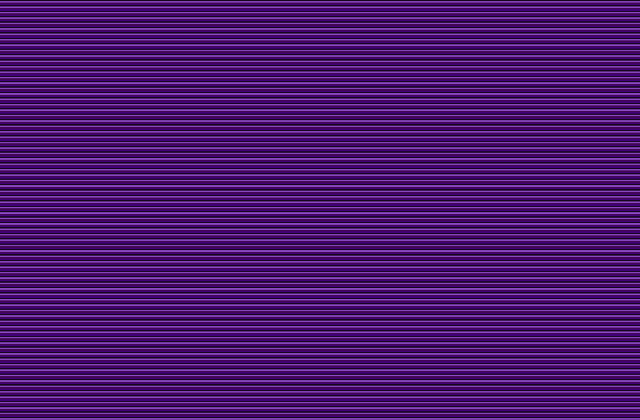
This pattern is drawn by a Shadertoy shader. Its source:

```glsl
float hash(vec2 p) {
    return fract(sin(dot(p, vec2(127.1, 311.7))) * 43758.5453);
}

// Softened step across a horizontal edge
float edge(float position, float phase, float softness) {
    return smoothstep(position - softness, position + softness, phase);
}

void mainImage(out vec4 fragColor, in vec2 fragCoord) {
    vec2 uv = fragCoord / iResolution.xy;

    // Stripe index and phase, counted downward from the top
    float y = (1.0 - uv.y) * 77.54 - 0.07;
    float row = floor(y);
    float phase = y - row;

    // Highlight brightness varies slightly from stripe to stripe
    vec3 highlight = vec3(0.53, 0.28, 0.75) * (0.95 + 0.1 * hash(vec2(row, 3.0)));
    vec3 plum = vec3(0.26, 0.025, 0.33);
    vec3 indigo = vec3(0.26, 0.0, 0.48);
    vec3 gap = vec3(0.085, 0.018, 0.11);

    // Bands from top to bottom: gap, highlight, plum, indigo, gap
    vec3 color = mix(gap, highlight, edge(0.12, phase, 0.09));
    color = mix(color, plum, edge(0.40, phase, 0.05));
    color = mix(color, indigo, edge(0.66, phase, 0.025));
    color = mix(color, gap, edge(0.89, phase, 0.025));

    fragColor = vec4(color, 1.0);
}
```
